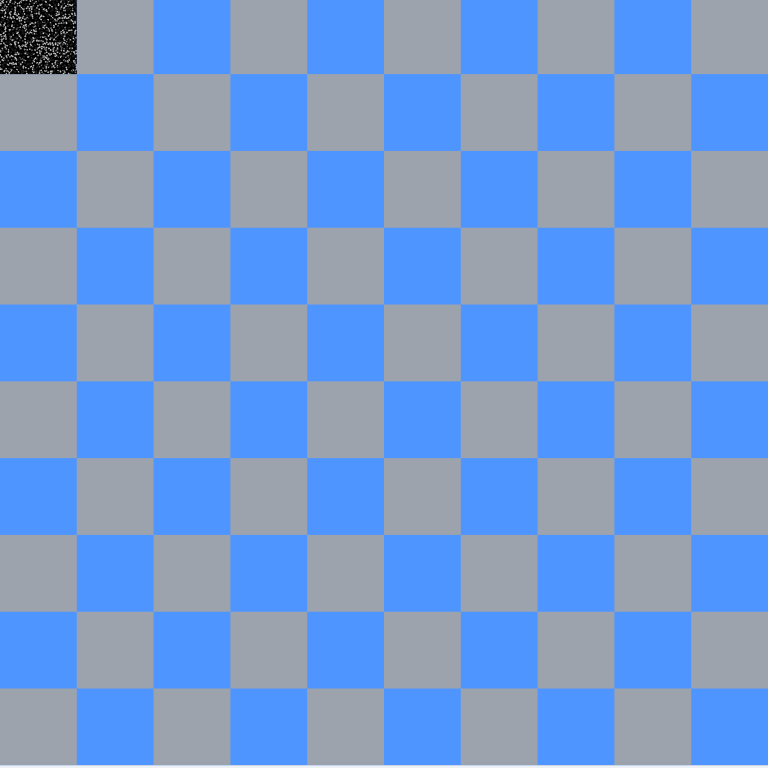
Give the GLSL for this pattern, as a WebGL 2 fragment shader.

```glsl
#version 300 es
precision highp float;

#define CELLS 10.0
#define BASE_STRIP 0.0035
#define VEIN_SCALE 9.0
#define SPECK_SCALE 30.0
#define SPECK_GAIN 0.75
#define GREY vec3(0.616, 0.639, 0.678)
#define BLUE vec3(0.306, 0.584, 1.0)
#define STRIP_COLOR vec3(0.93, 0.94, 0.96)

uniform vec2 u_resolution;
out vec4 fragColor;

vec2 hash22(vec2 p) {
    vec3 q = fract(p.xyx * vec3(0.1031, 0.103, 0.0973));
    q += dot(q, q.yzx + 33.33);
    return fract((q.xx + q.yz) * q.zy);
}

// Distances to the nearest and second nearest feature points
vec2 cellular(vec2 p) {
    vec2 cell = floor(p);
    vec2 nearest = vec2(8.0);
    for (int y = -1; y <= 1; y++) {
        for (int x = -1; x <= 1; x++) {
            vec2 neighbour = cell + vec2(x, y);
            float d = distance(p, neighbour + hash22(neighbour));
            nearest = d < nearest.x ? vec2(d, nearest.x)
                                    : vec2(nearest.x, min(nearest.y, d));
        }
    }
    return nearest;
}

// Signed square wave, alternating per unit, with edges one pixel wide
vec2 softSquareWave(vec2 p, vec2 pixel) {
    vec2 toEdge = 0.5 - abs(fract(p) - 0.5);
    vec2 parity = 1.0 - 2.0 * mod(floor(p), 2.0);
    return parity * clamp(2.0 * toEdge / pixel, 0.0, 1.0);
}

// Fine grey specks gathered along curling veins on black
vec3 speckledTile(vec2 p) {
    vec2 warped = p + 0.04 * sin(p.yx * 17.0 + vec2(0.0, 1.7));
    vec2 veinDist = cellular(warped * VEIN_SCALE + 20.0);
    float vein = 1.0 - smoothstep(0.05, 0.4, veinDist.y - veinDist.x);
    float speck = 1.0 - smoothstep(0.1, 0.6, cellular(p * SPECK_SCALE + 50.0).x);
    return vec3(SPECK_GAIN * speck * mix(0.15, 1.0, vein));
}

void main() {
    vec2 uv = gl_FragCoord.xy / u_resolution;
    vec2 pixel = CELLS / u_resolution;
    vec2 grid = (uv - vec2(0.0, BASE_STRIP)) * CELLS;

    // Checkerboard, grey in the lower left cell
    vec2 wave = softSquareWave(grid, pixel);
    vec3 color = mix(BLUE, GREY, 0.5 + 0.5 * wave.x * wave.y);

    // Speckled tile in the upper left cell
    vec2 local = grid - vec2(0.0, CELLS - 1.0);
    vec2 inside = clamp(vec2(1.0 - local.x, local.y) / pixel + 0.5, 0.0, 1.0);
    color = mix(color, speckledTile(local), inside.x * inside.y);

    // Pale strip under the lowest row
    color = mix(STRIP_COLOR, color, clamp(grid.y / pixel.y + 0.5, 0.0, 1.0));
    fragColor = vec4(color, 1.0);
}
```
